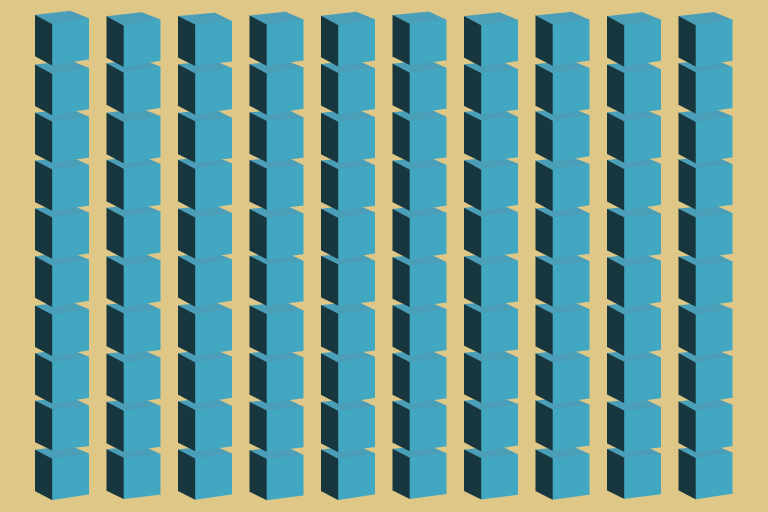
Give the GLSL for this pattern, as a Shadertoy shader.

```glsl
float hash(vec2 p) {
    vec3 q = fract(vec3(p.xyx) * 0.1031);
    q += dot(q, q.yzx + 33.33);
    return fract((q.x + q.y) * q.z);
}

// Signed distance to the line a-b, positive outside a clockwise outline (y down)
float edge(vec2 p, vec2 a, vec2 b) {
    vec2 e = normalize(b - a);
    return dot(p - a, vec2(e.y, -e.x));
}

float coverage(float dist, float pixel) {
    return clamp(0.5 - dist / pixel, 0.0, 1.0);
}

// Cube colour in rgb, silhouette coverage in a
vec4 cube(vec2 p, vec2 id, float pixel) {
    p.y -= 1.6 * (hash(id) - 0.5);
    float turn = hash(id + 37.0) - 0.5;

    vec2 left = vec2(0.0, 0.0);
    vec2 back = vec2(36.0 + 2.0 * turn, -3.7 + 0.8 * turn);
    vec2 right = vec2(54.0, 4.2 + 2.0 * turn);
    vec2 front = vec2(17.2, 9.0 - turn);
    vec2 leftBase = vec2(0.0, 41.5);
    vec2 frontBase = vec2(17.2, 50.3 - turn);
    vec2 rightBase = vec2(54.0, 45.0 + turn);

    float outline = max(max(edge(p, left, back), edge(p, back, right)),
                        max(edge(p, rightBase, frontBase), edge(p, frontBase, leftBase)));
    outline = max(outline, max(-p.x, p.x - right.x));
    float lid = max(edge(p, right, front), edge(p, front, left));

    vec3 color = mix(vec3(0.26, 0.66, 0.76), vec3(0.09, 0.21, 0.24),
                     coverage(p.x - front.x, pixel));
    color = mix(color, vec3(0.29, 0.62, 0.72), coverage(lid, pixel));
    return vec4(color, coverage(outline, pixel));
}

void mainImage(out vec4 fragColor, in vec2 fragCoord) {
    // Canvas is 512 units high, centred, with y pointing down
    float pixel = 512.0 / iResolution.y;
    vec2 p = (fragCoord - 0.5 * iResolution.xy) * vec2(pixel, -pixel) + vec2(384.0, 256.0);

    vec2 pitch = vec2(71.5, 48.2);
    vec2 grid = p - vec2(35.0, 15.6);
    vec2 cell = floor((grid + vec2(8.7, 0.0)) / pitch);
    vec3 color = vec3(0.87, 0.78, 0.53);

    // Each cube overlaps the one below it, so paint upwards
    for (float row = 1.0; row >= -1.0; row--) {
        vec2 id = cell + vec2(0.0, row);
        if (min(id.x, id.y) < 0.0 || max(id.x, id.y) > 9.0) continue;
        vec4 box = cube(grid - id * pitch, id, pixel);
        color = mix(color, box.rgb, box.a);
    }
    fragColor = vec4(color, 1.0);
}
```
